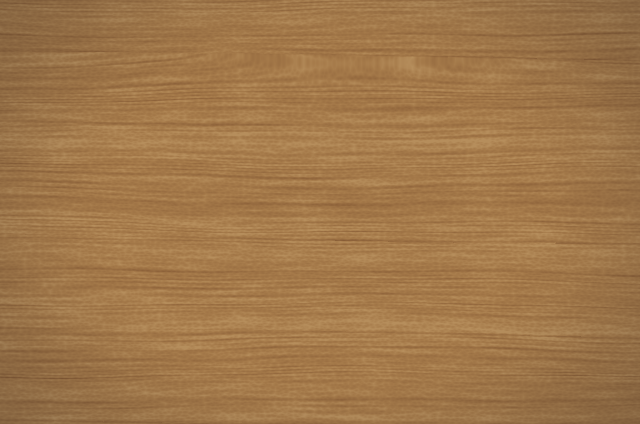
A Shadertoy shader for this texture:

```glsl
// Warm brown wood panel: joined boards with fine horizontal grain and a soft vignette.

#define LIGHT_WOOD vec3(0.70, 0.54, 0.345)
#define MID_WOOD   vec3(0.65, 0.48, 0.29)
#define DARK_WOOD  vec3(0.53, 0.36, 0.21)
#define EDGE_SHADE vec3(0.49, 0.375, 0.25)
#define BOARDS 4.6
#define RING_DENSITY 68.0
#define RING_DEPTH 0.52
#define FIBRE_DEPTH 0.38
#define PORE_DEPTH 0.30
#define VIGNETTE 0.75

float hash(vec2 p) {
    return fract(sin(dot(p, vec2(127.1, 311.7))) * 43758.545);
}

// Distance to the nearest jittered cell centre
float cellular(vec2 p) {
    vec2 cell = floor(p), f = fract(p);
    float nearest = 4.0;
    for (int j = -1; j <= 1; j++)
        for (int i = -1; i <= 1; i++) {
            vec2 n = vec2(i, j);
            vec2 jitter = vec2(hash(cell + n), hash(cell + n + 57.3));
            vec2 d = n + jitter - f;
            nearest = min(nearest, dot(d, d));
        }
    return sqrt(nearest);
}

// Slow bending of the grain, different in every board
float grainWave(vec2 p, float shift) {
    return 0.008 * sin(2.1 * p.x + 7.0 * p.y + shift)
         + 0.004 * sin(5.3 * p.x - 11.0 * p.y + shift * 1.7)
         + 0.0015 * sin(13.0 * p.x + 31.0 * p.y + shift * 2.3);
}

// Folded arches just below the highest seam
float archFold(vec2 p) {
    float depth = max(0.87 - p.y, 0.0);
    float spread = (p.x - 0.82) / 0.36;
    return 0.06 * exp(-depth / 0.035 - spread * spread);
}

// Dark growth lines of uneven spacing and strength
float growthLines(float r, float x, float shift) {
    float phase = r * RING_DENSITY + 0.9 * sin(r * 37.0 + shift)
                + 0.6 * sin(r * 83.0 + shift * 2.0);
    float ring = floor(phase);
    float strength = 0.25 + 0.75 * hash(vec2(ring, shift));
    float along = 0.7 + 0.3 * sin(x * 3.1 + ring * 2.4)
                * sin(x * 7.7 + ring * 4.1);
    float line = 1.0 - smoothstep(0.0, 0.34, abs(fract(phase) - 0.5));
    float fade = 1.0 - smoothstep(0.45, 1.0, fwidth(phase));
    return line * strength * along * fade;
}

// Broad light and dark streaks
float streaks(float r, float x, float shift) {
    return 0.5 * sin(r * 26.0 + 0.8 * x + shift)
         + 0.3 * sin(r * 61.0 - 1.3 * x + shift * 1.9)
         + 0.2 * sin(r * 117.0 + 2.2 * x + shift * 3.1);
}

vec3 woodColour(float tone) {
    vec3 darker = mix(DARK_WOOD, MID_WOOD, clamp(tone / 0.75, -0.15, 1.0));
    return mix(darker, LIGHT_WOOD, clamp((tone - 0.75) / 0.25, 0.0, 1.3));
}

void mainImage(out vec4 fragColor, in vec2 fragCoord) {
    vec2 uv = fragCoord / iResolution.xy;
    vec2 p = fragCoord / iResolution.y;

    // Slightly sloping boards, one wider than the rest
    float slopedY = p.y + 0.015 * (p.x - 0.75) + 0.002 * sin(p.x * 4.0 + p.y * 9.0);
    float bulge = (slopedY - 0.705) / 0.08;
    float rows = slopedY * BOARDS - 0.24 * exp(-bulge * bulge);
    float board = floor(rows);
    float shift = 6.2832 * hash(vec2(board, 3.7));

    // Position across the grain
    float tilt = 0.03 * (hash(vec2(board, 9.1)) - 0.3) * p.x;
    float r = p.y + tilt + grainWave(p, shift);
    r -= archFold(vec2(p.x, slopedY)) * step(2.5, board) * step(board, 3.5);

    // Grain, fibres and short pores
    float tone = 0.85 + 0.13 * streaks(r, p.x, shift);
    tone -= RING_DEPTH * growthLines(r, p.x, shift);
    tone += FIBRE_DEPTH * (cellular(vec2(p.x * 7.0, r * 110.0 + shift)) - 0.46);
    tone += PORE_DEPTH * (cellular(vec2(p.x * 85.0, r * 165.0)) - 0.46);

    // Faint, patchy seams between boards
    float seamDistance = abs(fract(rows + 0.5) - 0.5) / BOARDS;
    float patchy = 0.6 + 0.4 * sin(p.x * 5.0 + floor(rows + 0.5) * 2.1);
    tone -= 0.32 * patchy * (1.0 - smoothstep(0.0, 0.0045, seamDistance));

    // Dull, darker corners
    float corner = smoothstep(0.38, 0.95, length((uv - 0.5) * vec2(1.25, 1.1)));
    vec3 colour = woodColour(tone - 0.15 * corner);
    colour = mix(colour, colour * EDGE_SHADE / MID_WOOD, VIGNETTE * corner);
    fragColor = vec4(clamp(colour, 0.0, 1.0), 1.0);
}
```
